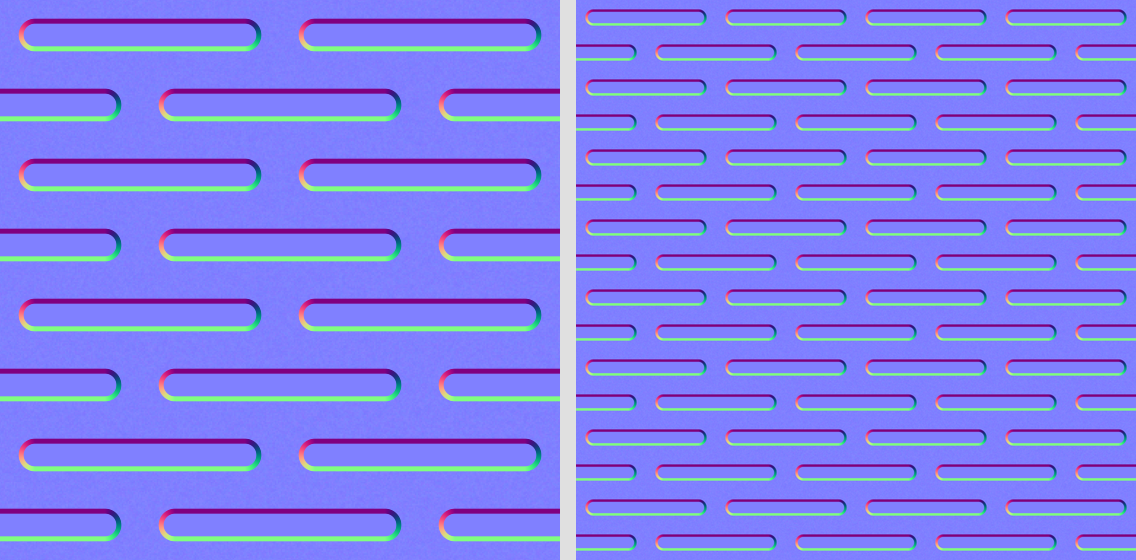
Left: one tile. Right: repeated 2 by 2.
Reproduce this texture map procedurally as a three.js fragment shader.

```glsl
varying vec2 vUv;

const vec2 CELLS = vec2(2.0, 8.0);       // slots across, rows up
const float SLOT_RADIUS = 0.0292;
const float SLOT_HALF_CORE = 0.1875;     // half length of the straight part
const float BEVEL_WIDTH = 0.0089;
const float EDGE_SOFTNESS = 0.001;
const float GRAIN_STRENGTH = 0.07;

float hash(vec2 p) {
  vec3 q = fract(vec3(p.xyx) * vec3(0.1031, 0.1030, 0.0973));
  q += dot(q, q.yzx + 33.33);
  return fract((q.x + q.y) * q.z);
}

// Value noise wrapping after "period" cells
float wrappedNoise(vec2 uv, float period, float seed) {
  vec2 p = uv * period;
  vec2 i = floor(p);
  vec2 f = smoothstep(0.0, 1.0, p - i);
  vec2 a = mod(i, period);
  vec2 b = mod(i + 1.0, period);
  float low = mix(hash(a + seed), hash(vec2(b.x, a.y) + seed), f.x);
  float high = mix(hash(vec2(a.x, b.y) + seed), hash(b + seed), f.x);
  return mix(low, high, f.y);
}

float grain(vec2 uv, float seed) {
  float coarse = wrappedNoise(uv, 192.0, seed);
  float fine = wrappedNoise(uv, 384.0, seed + 51.7);
  return mix(coarse, fine, 0.65) - 0.5;
}

// Position relative to the slot centre; alternate rows shift by half a cell
vec2 staggeredCell(vec2 uv, vec2 cells) {
  vec2 p = uv * cells;
  p.x += 0.5 * (1.0 - mod(floor(p.y), 2.0));
  return (fract(p) - 0.5) / cells;
}

// Offset from the nearest point of a horizontal segment
vec2 segmentOffset(vec2 p, float halfLength) {
  return vec2(p.x - clamp(p.x, -halfLength, halfLength), p.y);
}

float inside(float dist, float softness) {
  return 1.0 - smoothstep(-softness, softness, dist);
}

void main() {
  vec2 offset = segmentOffset(staggeredCell(vUv, CELLS), SLOT_HALF_CORE);
  float dist = length(offset);
  vec2 outward = offset / max(dist, 0.00001);

  float slot = inside(dist - SLOT_RADIUS, EDGE_SOFTNESS);
  float slotFloor = inside(dist - SLOT_RADIUS + BEVEL_WIDTH, EDGE_SOFTNESS);

  // Grainy surface around the smooth slots
  vec2 tilt = GRAIN_STRENGTH * 2.0 * vec2(grain(vUv, 3.0), grain(vUv, 127.0));
  vec3 surface = normalize(vec3(tilt, 1.0));

  // Walls face the slot centre
  vec3 wall = vec3(-outward, 0.0);
  vec3 normal = mix(surface, wall, slot);
  normal = mix(normal, vec3(0.0, 0.0, 1.0), slotFloor);

  gl_FragColor = vec4(normal * 0.5 + 0.5, 1.0);
}
```
